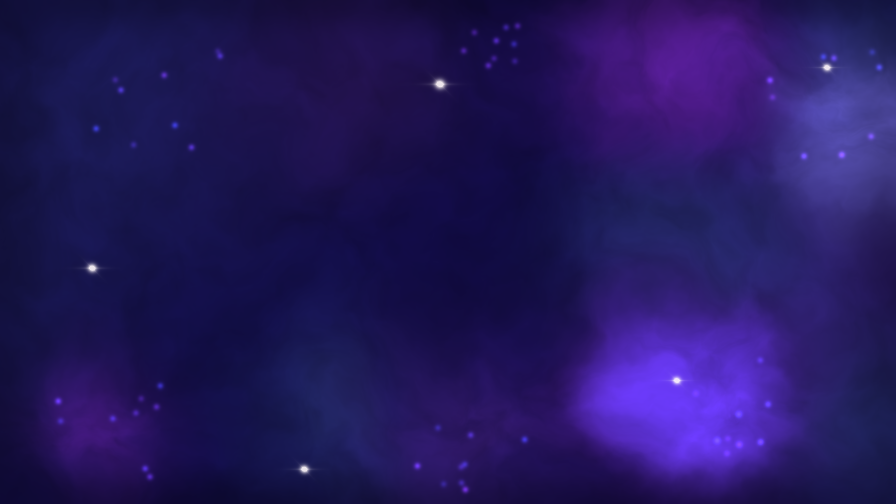
Give the GLSL for this background, as a WebGL 2 fragment shader.

```glsl
#version 300 es
precision highp float;

uniform vec2 u_resolution;
out vec4 outColor;

// Lengths are fractions of the canvas height.
const float ASPECT = 16.0 / 9.0;
const float WARP = 0.075;
const float CLOUD_DETAIL = 0.75;
const float STAR_CORE = 0.0085;
const float STAR_SPIKE = 0.023;
const float SPECK_RADIUS = 0.0062;
const int SPECKS_PER_CLUSTER = 9;

const vec3 NIGHT = vec3(0.055, 0.035, 0.245);
const vec3 NAVY = vec3(0.105, 0.105, 0.335);
const vec3 PLUM = vec3(0.150, 0.075, 0.315);
const vec3 TEAL = vec3(0.140, 0.185, 0.430);
const vec3 PURPLE = vec3(0.200, 0.100, 0.430);
const vec3 MAGENTA = vec3(0.330, 0.110, 0.570);
const vec3 VIOLET = vec3(0.400, 0.220, 0.940);
const vec3 LILAC = vec3(0.390, 0.360, 0.790);
const vec3 STARLIGHT = vec3(1.0, 0.97, 0.98);
const vec3 SPECK_BLUE = vec3(0.20, 0.23, 0.85);
const vec3 SPECK_PINK = vec3(0.42, 0.16, 0.75);

// Star: centre, size. Cluster: centre, half extent.
const vec3 STARS[5] = vec3[5](
    vec3(0.873, 0.833, 1.1), vec3(1.641, 0.866, 0.85), vec3(0.183, 0.468, 0.95),
    vec3(1.343, 0.245, 0.85), vec3(0.604, 0.069, 0.9));
const vec4 CLUSTERS[6] = vec4[6](
    vec4(0.31, 0.84, 0.14, 0.14), vec4(0.97, 0.92, 0.06, 0.05),
    vec4(0.20, 0.14, 0.12, 0.13), vec4(0.93, 0.12, 0.12, 0.10),
    vec4(1.63, 0.78, 0.12, 0.13), vec4(1.46, 0.20, 0.08, 0.13));

float hash(vec2 p) {
    return fract(sin(dot(p, vec2(127.1, 311.7))) * 43758.5453);
}

float noise(vec2 p) {
    vec2 i = floor(p), f = fract(p);
    f = f * f * (3.0 - 2.0 * f);
    float low = mix(hash(i), hash(i + vec2(1, 0)), f.x);
    float high = mix(hash(i + vec2(0, 1)), hash(i + vec2(1, 1)), f.x);
    return mix(low, high, f.y);
}

float fbm(vec2 p) {
    float sum = 0.0, amp = 0.5;
    for (int i = 0; i < 5; i++) {
        sum += amp * noise(p);
        p = mat2(1.6, 1.2, -1.2, 1.6) * p + 7.3;
        amp *= 0.5;
    }
    return sum;
}

// Soft ellipse; a higher falloff gives a flatter middle and a firmer rim.
float cloud(vec2 p, vec2 centre, vec2 radius, float falloff) {
    vec2 d = (p - centre) / radius;
    return exp(-pow(dot(d, d), falloff));
}

vec3 nebula(vec2 p, float wisps) {
    vec3 c = NIGHT;
    // Faint background washes
    c = mix(c, NAVY, 0.9 * cloud(p, vec2(0.22, 0.80), vec2(0.42, 0.38), 1.0));
    c = mix(c, PLUM, 0.8 * cloud(p, vec2(0.68, 0.86), vec2(0.24, 0.22), 1.0));
    c = mix(c, NAVY, 0.6 * cloud(p, vec2(0.02, 0.45), vec2(0.25, 0.40), 1.0));
    c = mix(c, PURPLE, 0.75 * cloud(p, vec2(1.65, 0.46), vec2(0.32, 0.30), 1.0));
    // Lower clouds
    c = mix(c, TEAL, 0.75 * wisps * cloud(p, vec2(0.67, 0.14), vec2(0.18, 0.20), 1.0));
    c = mix(c, PURPLE, 0.95 * wisps * cloud(p, vec2(0.93, 0.14), vec2(0.20, 0.19), 1.0));
    c = mix(c, MAGENTA, 0.62 * wisps * cloud(p, vec2(0.185, 0.15), vec2(0.16, 0.16), 1.3));
    c = mix(c, TEAL, 0.75 * cloud(p, vec2(1.70, 0.18), vec2(0.22, 0.21), 1.0));
    // Right-hand clouds
    c = mix(c, TEAL, 0.8 * wisps * cloud(p, vec2(1.37, 0.53), vec2(0.25, 0.18), 1.2));
    c = mix(c, MAGENTA, 0.88 * wisps * cloud(p, vec2(1.37, 0.87), vec2(0.28, 0.19), 1.4));
    c = mix(c, TEAL, 0.75 * cloud(p, vec2(1.74, 0.88), vec2(0.18, 0.20), 1.2));
    c = mix(c, LILAC, 0.92 * wisps * cloud(p, vec2(1.71, 0.74), vec2(0.15, 0.18), 1.5));
    // Bright core and its halo
    c = mix(c, MAGENTA, 0.65 * wisps * cloud(p, vec2(1.36, 0.20), vec2(0.24, 0.24), 1.3));
    return mix(c, VIOLET, min(1.0, 1.05 * wisps) * cloud(p, vec2(1.38, 0.20), vec2(0.175, 0.185), 2.0));
}

float star(vec2 d) {
    float core = exp(-dot(d, d) / (STAR_CORE * STAR_CORE));
    float flare = exp(-abs(d.x) / (0.55 * STAR_SPIKE) - abs(d.y) / 0.0028);
    vec2 t = vec2(d.x - d.y, d.x + d.y) * 0.7071;
    float slant = exp(-abs(t.x) / (0.42 * STAR_SPIKE) - abs(t.y) / 0.0035);
    return core + 0.65 * flare + 0.4 * slant;
}

vec3 specks(vec2 p) {
    vec3 light = vec3(0.0);
    for (int k = 0; k < 6; k++) {
        for (int i = 0; i < SPECKS_PER_CLUSTER; i++) {
            vec2 id = vec2(float(i) + 1.0, float(k) * 3.7 + 2.0);
            vec2 offset = 2.0 * vec2(hash(id), hash(id + 19.3)) - 1.0;
            vec2 d = (p - CLUSTERS[k].xy - offset * CLUSTERS[k].zw) / SPECK_RADIUS;
            vec3 tint = mix(SPECK_BLUE, SPECK_PINK, hash(id + 41.9));
            light += tint * exp(-dot(d, d)) * mix(0.25, 0.75, hash(id + 67.1));
        }
    }
    return light;
}

void main() {
    vec2 uv = gl_FragCoord.xy / u_resolution;
    vec2 p = uv * vec2(ASPECT, 1.0);

    vec2 warp = vec2(fbm(p * 5.0), fbm(p * 5.0 + 31.7)) - 0.48;
    float wisps = 1.0 + CLOUD_DETAIL * (fbm(p * 9.0 + warp * 4.0) - 0.5);
    vec3 color = nebula(p + 2.0 * WARP * warp, clamp(wisps, 0.0, 1.08));
    color *= 0.82 + 0.36 * fbm(p * 14.0 + warp * 3.0);

    // Edge darkening
    vec2 edge = smoothstep(0.0, 0.09, min(uv, 1.0 - uv));
    color *= mix(0.78, 1.0, edge.x * edge.y);

    color += specks(p);
    for (int i = 0; i < 5; i++) {
        float glow = star((p - STARS[i].xy) / STARS[i].z);
        color = mix(color, STARLIGHT, clamp(glow, 0.0, 1.0) * 0.92);
    }
    outColor = vec4(color, 1.0);
}
```
